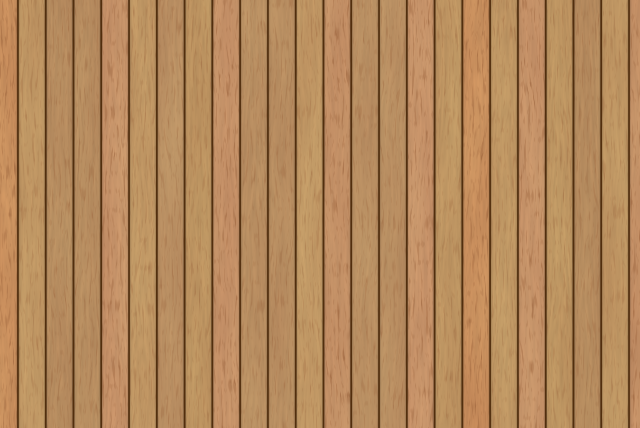
This texture is drawn by a Shadertoy shader. Its source:

```glsl
#define PLANKS 23.04
#define FIRST_OFFSET 0.355
#define GAP_HALF_WIDTH 0.028
#define BEVEL_WIDTH 0.022
#define GRAIN_STRENGTH 0.05
#define PORE_STRENGTH 0.6
#define PINK vec3(0.775, 0.575, 0.410)
#define OCHRE vec3(0.745, 0.585, 0.385)
#define TAN vec3(0.720, 0.555, 0.380)
#define ORANGE vec3(0.785, 0.560, 0.365)
#define PORE_COLOR vec3(0.58, 0.36, 0.21)
#define GAP_COLOR vec3(0.32, 0.18, 0.05)

float hash(vec2 p) {
    vec3 q = fract(p.xyx * vec3(0.1031, 0.1030, 0.0973));
    q += dot(q, q.yzx + 33.33);
    return fract((q.x + q.y) * q.z);
}

vec2 gradient(vec2 cell) {
    float angle = 6.2832 * hash(cell);
    return vec2(cos(angle), sin(angle));
}

// Gradient noise, roughly -0.7 to 0.7
float noise(vec2 p) {
    vec2 i = floor(p), f = p - i;
    vec2 w = f * f * f * (f * (f * 6.0 - 15.0) + 10.0);
    vec2 e = vec2(0.0, 1.0);
    float bottom = mix(dot(gradient(i), f), dot(gradient(i + e.yx), f - e.yx), w.x);
    float top = mix(dot(gradient(i + e), f - e), dot(gradient(i + 1.0), f - 1.0), w.x);
    return mix(bottom, top, w.y);
}

// Wood species tint, spread unevenly along the row
vec3 plankTint(float id) {
    if (mod(id, 17.0) < 0.5) return ORANGE;
    float t = fract(id * 0.27 + 0.58);
    vec3 tint = t < 0.415 ? TAN : (t > 0.56 && t < 0.835 ? PINK : OCHRE);
    return tint + 0.02 * (hash(vec2(id, 7.0)) - 0.5);
}

vec3 wood(vec2 p, float id) {
    float seed = hash(vec2(id, 3.0));
    vec2 q = p + vec2(0.0, 90.0 * seed + 20.0);
    q.x += 37.0 * id;
    vec3 tint = plankTint(id);
    float redness = smoothstep(0.13, 0.21, tint.r - tint.g);

    // Slow bands along the length, then fibres on a leaning axis
    float cloud = noise(q * vec2(1.3, 0.22));
    q.x += 0.05 * (seed - 0.5) * p.y + 0.25 * noise(q * vec2(0.6, 0.3));
    float fibre = noise(q * vec2(9.0, 0.45)) + 0.6 * noise(q * vec2(17.0, 1.6));

    // Growth rings bent into long arches
    float arch = (p.x - 0.5) * (p.x - 0.5) * 9.0 + p.y * 0.35 + 1.5 * noise(q * vec2(0.8, 0.25));
    float rings = sin(arch * 9.0 + 6.2832 * seed) * smoothstep(0.35, 0.9, hash(vec2(id, 11.0)));

    // Short dark pores, denser in the red planks
    float pores = smoothstep(0.12, 0.5, noise(q * vec2(11.0, 1.3) + 50.0));
    pores += 0.6 * smoothstep(0.15, 0.5, noise(q * vec2(15.0, 3.0) + 80.0));

    vec3 color = tint * (1.0 + GRAIN_STRENGTH * (fibre + 0.25 * rings));
    color += cloud * vec3(0.03, 0.045, 0.03);
    return mix(color, PORE_COLOR, PORE_STRENGTH * pores * mix(0.3, 0.6, redness));
}

void mainImage(out vec4 fragColor, in vec2 fragCoord) {
    float pixel = PLANKS / iResolution.x;
    vec2 p = fragCoord * pixel + vec2(FIRST_OFFSET, 0.0);
    float id = floor(p.x);
    p.x -= id;
    vec3 color = wood(p, id);

    // Soft bevel and dark joint at both plank edges
    float edge = min(p.x, 1.0 - p.x);
    float bevel = exp(-max(edge - GAP_HALF_WIDTH, 0.0) / BEVEL_WIDTH);
    color *= 1.0 - 0.3 * bevel;
    float gap = clamp((GAP_HALF_WIDTH - edge) / pixel + 0.5, 0.0, 1.0);
    color = mix(color, GAP_COLOR, gap);

    fragColor = vec4(color, 1.0);
}
```
